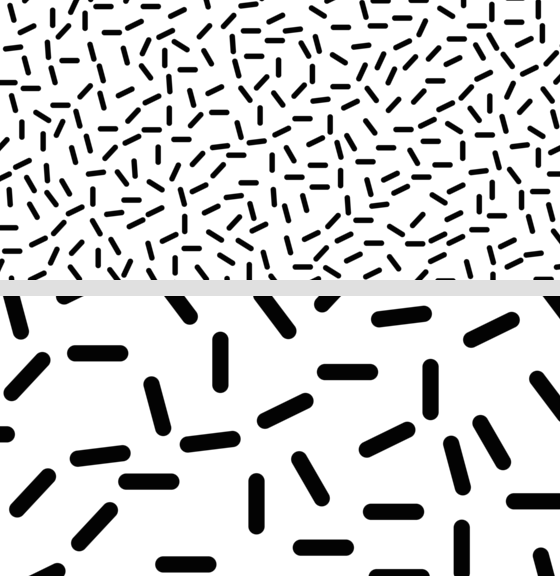
Top: the whole. Bottom: its middle third, enlarged.
Give the GLSL for this pattern, as a Shadertoy shader.

```glsl
// Scattered black round-ended dashes in mixed directions on white.

const float CELL_SIZE = 0.0885;   // in canvas heights

vec3 hash32(vec2 p) {
    vec3 q = fract(p.xyx * vec3(0.1031, 0.1030, 0.0973));
    q += dot(q, q.yxz + 33.33);
    return fract((q.xxy + q.yzz) * q.zyx);
}

// Signed distance to a capsule centred on the origin
float capsule(vec2 p, vec2 dir, float halfLength, float radius) {
    float along = clamp(dot(p, dir), -halfLength, halfLength);
    return length(p - dir * along) - radius;
}

// Preferred dash directions in degrees; repeats make one more common
float dashAngle(float pick) {
    float angles[18] = float[18](
        0.0, 0.0, 0.0, 7.0, 26.0, 26.0, 26.0, 47.0, 47.0,
        65.0, 90.0, 90.0, 94.0, 105.0, 105.0, 120.0, 127.0, 148.0);
    return radians(angles[int(min(pick * 18.0, 17.0))]);
}

void mainImage(out vec4 fragColor, in vec2 fragCoord) {
    // Tilted grid whose rows slide by random amounts, to hide its regularity
    float tilt = radians(35.0);
    float c = cos(tilt), s = sin(tilt);
    vec2 grid = mat2(c, -s, s, c) * fragCoord / (iResolution.y * CELL_SIZE) + 50.0;
    grid.x += hash32(vec2(floor(grid.y), 7.0)).x;

    // One dash per cell, shifted only as far as it still fits inside
    vec3 rnd = hash32(floor(grid));
    float angle = dashAngle(rnd.z) - tilt;
    vec2 dir = vec2(cos(angle), sin(angle));
    float halfLength = 0.303, radius = 0.109;
    vec2 room = 0.5 - radius - halfLength * abs(dir);
    vec2 centre = 0.5 + (rnd.xy * 2.0 - 1.0) * room * 0.8;
    float d = capsule(fract(grid) - centre, dir, halfLength, radius);

    // Antialiased ink on paper
    float edge = 0.9 / (iResolution.y * CELL_SIZE);
    vec3 ink = vec3(0.01), paper = vec3(1.0);
    fragColor = vec4(mix(ink, paper, smoothstep(-edge, edge, d)), 1.0);
}
```
